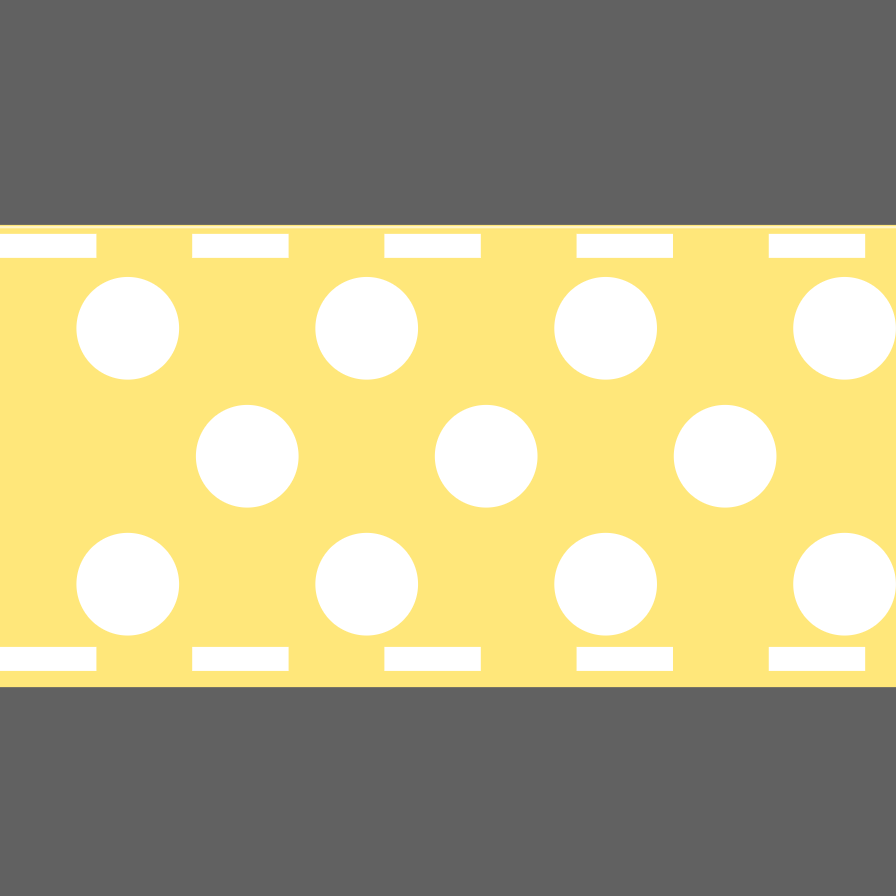
A Shadertoy shader for this pattern:

```glsl
const vec3 GREY = vec3(0.38);
const vec3 YELLOW = vec3(1.0, 0.906, 0.478);
const vec3 CREAM = vec3(1.0, 0.96, 0.78);
const vec3 WHITE = vec3(1.0);

// Smooth coverage of a signed distance over one pixel
float coverage(float dist, float pixel) {
    return clamp(0.5 - dist / pixel, 0.0, 1.0);
}

float boxDistance(vec2 p, vec2 halfSize) {
    vec2 q = abs(p) - halfSize;
    return length(max(q, 0.0)) + min(max(q.x, q.y), 0.0);
}

float stripeDistance(float y, float bottom, float top) {
    return max(bottom - y, y - top);
}

// Three staggered rows of dots, each starting at its own first column
float dotsDistance(vec2 p, vec2 firstDot, vec2 spacing, float radius) {
    float row = clamp(round((p.y - firstDot.y) / spacing.y), -1.0, 1.0);
    float stagger = 0.5 * (1.0 - abs(row));
    float column = max(round((p.x - firstDot.x) / spacing.x - stagger), 0.0);
    vec2 center = firstDot + spacing * vec2(column + stagger, row);
    return length(p - center) - radius;
}

// Two mirrored lines of dashes
float dashesDistance(vec2 p, float midY, float offsetY, float period, vec2 halfSize) {
    float x = p.x - halfSize.x;
    x -= period * round(x / period);
    return boxDistance(vec2(x, abs(p.y - midY) - offsetY), halfSize);
}

void mainImage(out vec4 fragColor, in vec2 fragCoord) {
    vec2 p = fragCoord / iResolution.xy;
    float pixel = 1.0 / iResolution.y;

    // Ribbon with a pale upper seam
    float ribbon = stripeDistance(p.y, 0.2331, 0.7490);
    float seam = stripeDistance(p.y, 0.7452, 0.7477);
    vec3 color = mix(GREY, YELLOW, coverage(ribbon, pixel));
    color = mix(color, CREAM, coverage(seam, pixel));

    // White dots and stitches
    float dots = dotsDistance(p, vec2(0.1426, 0.4908), vec2(0.26667, 0.1428), 0.0573);
    float dashes = dashesDistance(p, 0.4951, 0.2305, 0.2145, vec2(0.0538, 0.0134));
    color = mix(color, WHITE, coverage(min(dots, dashes), pixel));

    fragColor = vec4(color, 1.0);
}
```
